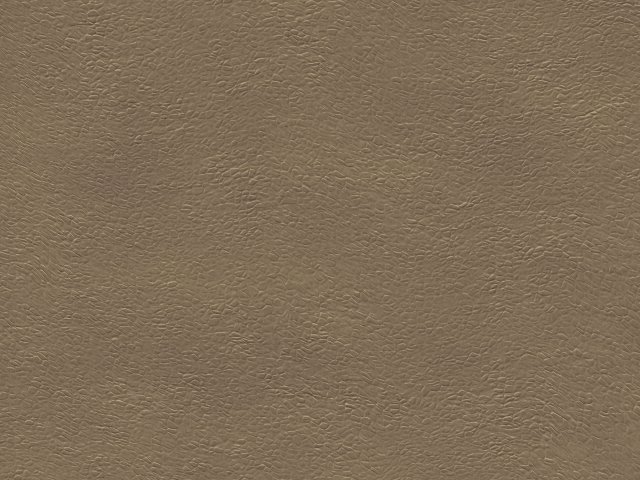
Give the GLSL for this texture, as a Shadertoy shader.

```glsl
// Soft brown leather: fine flattened pebbles, wandering creases and faint worn patches.

const vec3 LEATHER = vec3(0.495, 0.426, 0.339);
const vec3 LIGHT_TINT = vec3(1.0, 0.98, 0.76);
const vec2 LIGHT_STEP = vec2(-0.0005, 0.0014);
const vec2 PEBBLE_SCALE = vec2(60.0, 98.0);
const vec2 WRINKLE_SCALE = vec2(11.0, 30.0);

vec2 hash2(vec2 p) {
    vec3 q = fract(p.xyx * vec3(0.1031, 0.1030, 0.0973));
    q += dot(q, q.yzx + 33.33);
    return fract((q.xx + q.yz) * q.zy);
}

float cornerSlope(vec2 cell, vec2 offset) {
    return dot(hash2(cell) * 2.0 - 1.0, offset);
}

// Gradient noise, roughly -0.6 to 0.6
float gradientNoise(vec2 p) {
    vec2 i = floor(p);
    vec2 f = fract(p);
    vec2 u = f * f * f * (f * (f * 6.0 - 15.0) + 10.0);
    vec2 e = vec2(1.0, 0.0);
    float low = mix(cornerSlope(i, f), cornerSlope(i + e.xy, f - e.xy), u.x);
    float high = mix(cornerSlope(i + e.yx, f - e.yx), cornerSlope(i + e.xx, f - e.xx), u.x);
    return mix(low, high, u.y);
}

float layeredNoise(vec2 p) {
    return gradientNoise(p) + 0.5 * gradientNoise(p * 2.03 + 17.3)
         + 0.25 * gradientNoise(p * 4.1 + 41.7);
}

// Difference between the two nearest seed distances: zero along cell borders
float borderGap(vec2 p) {
    vec2 i = floor(p);
    vec2 f = fract(p);
    float nearest = 8.0;
    float second = 8.0;
    for (int y = -1; y <= 1; y++) {
        for (int x = -1; x <= 1; x++) {
            vec2 cell = vec2(x, y);
            float d = length(cell + hash2(i + cell) - f);
            second = min(second, max(nearest, d));
            nearest = min(nearest, d);
        }
    }
    return second - nearest;
}

// Tilts the grain along x, with little stretch along y, and roughens it
vec2 bendGrain(vec2 p) {
    float sway = 0.17 * gradientNoise(p * vec2(2.6, 0.9) + 5.1)
               + 0.022 * gradientNoise(p * vec2(11.0, 7.0) + 9.4);
    vec2 jitter = vec2(gradientNoise(p * 47.0 + 2.7), gradientNoise(p * 47.0 + 61.3));
    return p + 0.007 * jitter + vec2(0.0, 0.14 * p.x + sway);
}

// Narrow groove along the zero line of a stretched noise
float wrinkle(vec2 p, float width) {
    return 1.0 - smoothstep(0.0, width, abs(gradientNoise(p)));
}

float hideHeight(vec2 p, float creasing) {
    vec2 q = bendGrain(p);
    float depth = 0.95 + 1.1 * gradientNoise(q * vec2(19.0, 38.0) + 8.8);
    float pebbles = depth * smoothstep(0.0, 0.42, borderGap(q * PEBBLE_SCALE));
    float folds = wrinkle(q * WRINKLE_SCALE + 3.6, 0.10)
                + 0.8 * wrinkle(q * WRINKLE_SCALE * 1.8 + 28.2, 0.14);
    float roughness = 0.5 * gradientNoise(q * vec2(95.0, 170.0) + 31.4);
    return pebbles * mix(0.75, 1.0, creasing) - folds * mix(0.25, 0.75, creasing) + roughness;
}

void mainImage(out vec4 fragColor, in vec2 fragCoord) {
    vec2 p = fragCoord / iResolution.y + 4.0;

    // Regions of strong and weak creasing
    float creasing = smoothstep(-0.4, 0.5, layeredNoise(p * vec2(4.2, 6.4)));

    // Relief lit from above
    float below = hideHeight(p - LIGHT_STEP, creasing);
    float above = hideHeight(p + LIGHT_STEP, creasing);
    float slope = below - above;
    float groove = 0.4 - 0.5 * (below + above);
    float shade = 0.070 * slope + 0.016 * groove;

    // Pale rubbed edges on the steepest lit folds
    shade += 0.06 * smoothstep(0.45, 1.2, slope) - 0.004;

    // Broad worn patches and fine pores
    float patches = layeredNoise(p * vec2(3.0, 5.2) + 12.5);
    float pores = gradientNoise(p * 187.0) + 0.6 * gradientNoise(p * 83.0 + 7.7);
    shade += 0.036 * patches + 0.042 * pores;

    vec3 color = LEATHER + LIGHT_TINT * shade;
    color.b -= 0.012 * patches;
    fragColor = vec4(clamp(color, 0.0, 1.0), 1.0);
}
```
